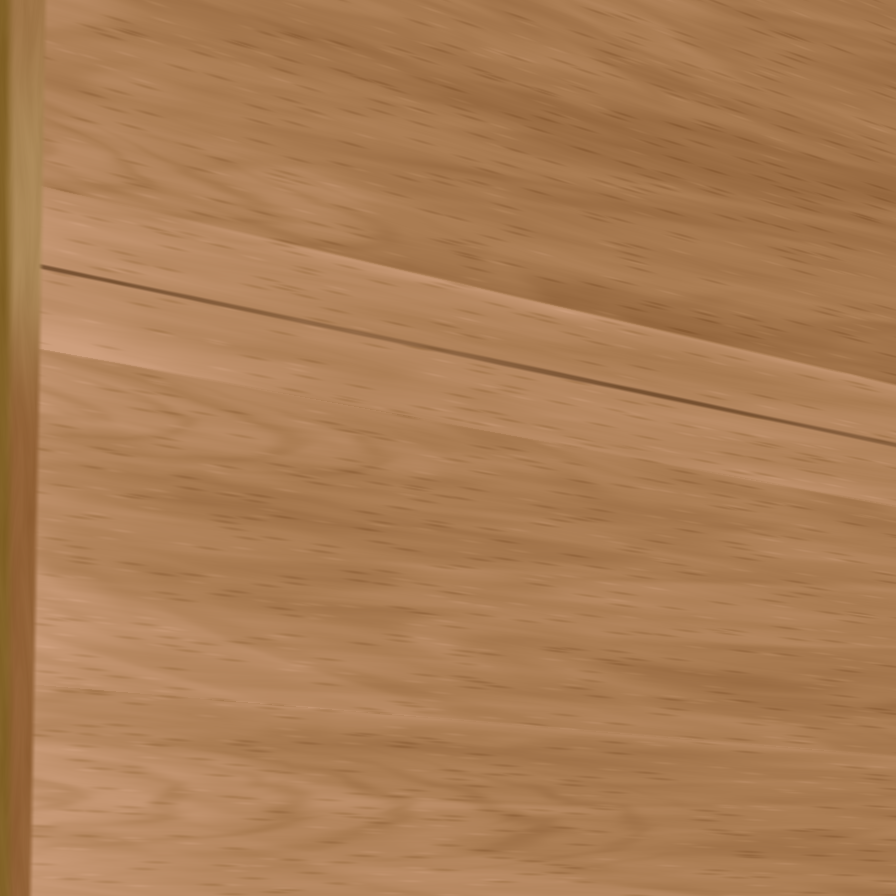
Reproduce this texture procedurally as a three.js fragment shader.

```glsl
varying vec2 vUv;

const vec3 DARK_WOOD = vec3(0.570, 0.390, 0.230);
const vec3 MID_WOOD = vec3(0.670, 0.490, 0.325);
const vec3 PALE_WOOD = vec3(0.795, 0.610, 0.475);
const vec3 SEAM_BROWN = vec3(0.40, 0.26, 0.14);
const vec3 TRIM_BROWN = vec3(0.57, 0.38, 0.21);
const vec3 TRIM_TAN = vec3(0.67, 0.53, 0.34);
const vec3 TRIM_OLIVE = vec3(0.51, 0.38, 0.15);

// Seam heights at the left side; the boards fan out from there
const float UPPER_SEAM = 0.803;
const float DARK_SEAM = 0.712;
const float MIDDLE_SEAM = 0.619;
const float LOWER_SEAM = 0.239;
const float FAN = 0.265;
const float TILT = 0.02;
const float SOFT = 0.0025;

vec2 hash2(vec2 p) {
  return fract(sin(vec2(dot(p, vec2(127.1, 311.7)), dot(p, vec2(269.5, 183.3)))) * 43758.5);
}

// Layered, warped sines, roughly -1 to 1
float waves(vec2 p) {
  float sum = 0.0;
  float amp = 1.0;
  for (int i = 0; i < 4; i++) {
    p += 0.8 * sin(p.yx * 0.9 + float(i));
    sum += amp * sin(p.x) * sin(p.y);
    p = mat2(1.6, 1.2, -1.2, 1.6) * p + 1.7;
    amp *= 0.5;
  }
  return sum;
}

// Cellular dashes: only a share of the cells holds one
float dashes(vec2 p, float share) {
  vec2 cell = floor(p);
  float ink = 0.0;
  for (int j = -1; j <= 1; j++) {
    for (int i = -1; i <= 1; i++) {
      vec2 id = cell + vec2(float(i), float(j));
      float present = step(hash2(id + 17.0).x, share);
      float d = length(p - id - hash2(id));
      ink = max(ink, present * smoothstep(0.55, 0.0, d));
    }
  }
  return ink;
}

// Nested growth rings with tips pointing right
float arches(vec2 g, float center, float width, float wobble) {
  float across = (g.y - center) / width;
  float rings = 0.5 + 0.5 * sin(46.0 * g.x + 5.0 * across * across + 2.2 * wobble);
  return pow(rings, 3.0) * exp(-across * across * 0.7);
}

// Pale ridge, crisp on one side and fading on the other
float ridge(float d, float width) {
  return smoothstep(-SOFT, SOFT, d) * exp(-max(d, 0.0) / width);
}

float above(float seam, float v) {
  return smoothstep(seam - SOFT, seam + SOFT, v);
}

void main() {
  float x = vUv.x;
  float y = vUv.y;
  float spread = 1.0 - FAN * x;
  float v = (y + TILT * x) / spread;
  vec2 g = vec2(x, v);
  float top = above(UPPER_SEAM, v);
  float middle = above(MIDDLE_SEAM, v) - top;
  float board = step(UPPER_SEAM, v) + step(MIDDLE_SEAM, v) + step(LOWER_SEAM, v);
  vec2 shift = vec2(7.3, 3.1) * board;

  // Broad light, pale toward the left
  float tone = 0.37 + 0.44 * exp(-4.5 * x) * (1.0 - 0.5 * smoothstep(0.72, 1.0, y));
  tone += 0.13 * middle - 0.06 * top + 0.07 * smoothstep(0.5, 0.0, y);
  tone -= 0.17 * top * exp(-abs(v - UPPER_SEAM) / 0.06) * smoothstep(0.1, 0.5, x);

  // Figure and streaks along the boards
  float broad = waves(g * vec2(3.0, 16.0) + shift);
  float calm = 1.0 - 0.5 * middle;
  tone += 0.12 * calm * broad;
  tone += 0.06 * calm * sin(7.0 * broad + 34.0 * v);
  tone += 0.075 * waves(g * vec2(3.5, 52.0) + shift);
  tone += 0.045 * waves(g * vec2(10.0, 135.0) + shift);
  float wobble = waves(g * vec2(8.0, 30.0));
  tone -= 0.22 * arches(g, 0.115, 0.045, wobble) * smoothstep(0.85, 0.6, x);
  tone -= 0.17 * arches(g, 0.56, 0.035, wobble) * smoothstep(0.55, 0.35, x);
  tone -= 0.18 * arches(g, 0.84, 0.035, wobble) * smoothstep(0.6, 0.3, x);

  // Pores and pale flecks
  tone -= 0.24 * dashes(g * vec2(22.0, 190.0), 0.16);
  tone += 0.13 * dashes(g * vec2(26.0, 210.0) + 41.0, 0.10);

  // Pale ridges beside the seams
  float ends = 1.0 - 0.7 * smoothstep(0.15, 0.35, x) * smoothstep(0.9, 0.7, x);
  tone += 0.38 * ridge((UPPER_SEAM - v) * spread, 0.010) * smoothstep(0.1, 0.4, x);
  tone += 0.34 * ridge((v - MIDDLE_SEAM) * spread, 0.012) * ends;
  tone += 0.32 * ridge((LOWER_SEAM - v) * spread, 0.009) * smoothstep(0.2, 0.3, x);

  vec3 color = mix(DARK_WOOD, MID_WOOD, clamp(tone / 0.43, -0.3, 1.0));
  color = mix(color, PALE_WOOD, clamp((tone - 0.43) / 0.57, 0.0, 1.1));

  // Thin dark gap
  float gap = abs(v - DARK_SEAM) * spread + 0.0006 * wobble;
  float gapInk = 0.62 + 0.18 * sin(9.0 * x + 1.0);
  color = mix(color, SEAM_BROWN, gapInk * smoothstep(0.0042, 0.0006, gap));

  // Trim strip at the left side
  float trimEdge = 0.035 + 0.017 * y;
  vec3 trim = mix(TRIM_BROWN, TRIM_TAN, smoothstep(0.5, 0.72, y) * (1.0 - 0.5 * smoothstep(0.82, 1.0, y)));
  trim = mix(TRIM_OLIVE, trim, smoothstep(0.004, 0.018, x));
  trim += 0.012 * waves(vec2(x * 240.0, y * 25.0));
  color = mix(trim, color, smoothstep(trimEdge - 0.005, trimEdge + 0.003, x));

  gl_FragColor = vec4(color, 1.0);
}
```
